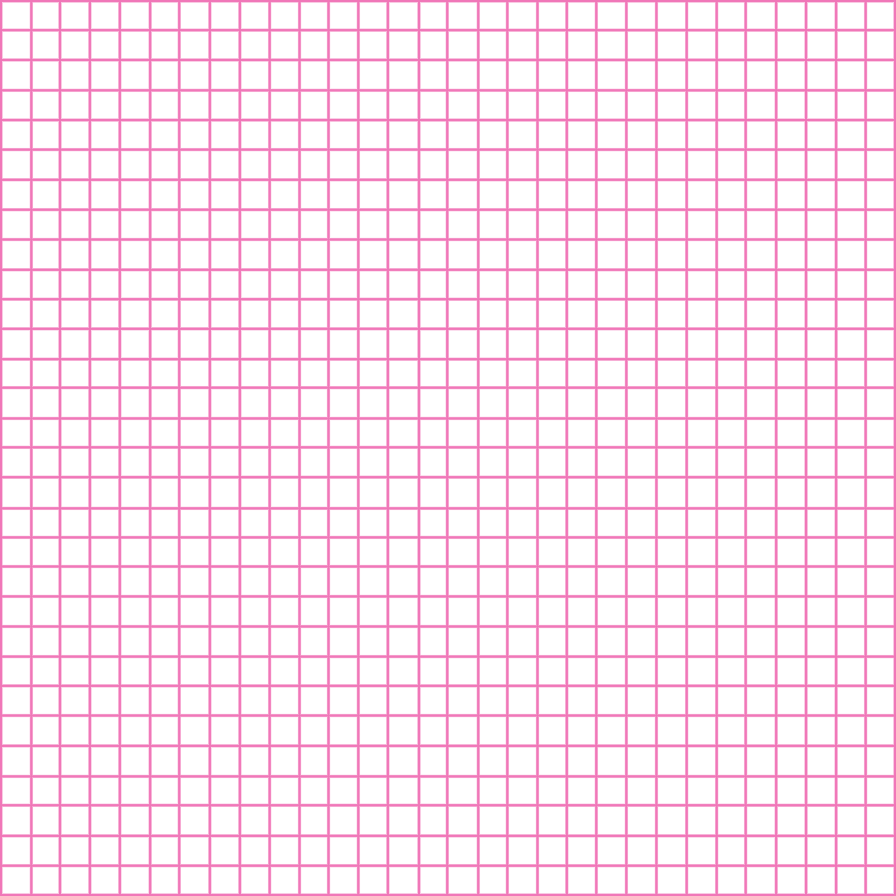
Reproduce this pattern procedurally as a Shadertoy shader.

```glsl
// Pink square grid on white: 30 by 30 cells, with rules along all four edges.
// Each pixel measures its distance to the nearest column rule and row rule;
// a hash shifts every rule slightly so that the spacing is not quite even.

#define CELLS 30.0
#define MARGIN 0.0011                    // canvas edge to centre of outer rule
#define LINE_WIDTH 0.0031
#define SOFTNESS 0.0010                  // half width of the blurred edge
#define JITTER 0.0009                    // largest shift of an inner rule
#define PAPER_COLOR vec3(1.0)
#define LINE_COLOR vec3(0.942, 0.465, 0.722)

// Integer hash, returning 0 to 1
float hash(uint n) {
    n = n * 747796405u + 2891336453u;
    n = ((n >> ((n >> 28) + 4u)) ^ n) * 277803737u;
    n = (n >> 22) ^ n;
    return float(n >> 8) / 16777216.0;
}

// Coverage of the parallel rules along one axis
float ruleCoverage(float position, uint seed, float pixel) {
    float pitch = (1.0 - 2.0 * MARGIN) / CELLS;
    float index = clamp(round((position - MARGIN) / pitch), 0.0, CELLS);

    // The outer rules stay fixed
    float inner = step(0.5, index) * step(index, CELLS - 0.5);
    float shift = inner * JITTER * (2.0 * hash(uint(index) + seed) - 1.0);

    float dist = abs(position - MARGIN - index * pitch - shift);
    float soft = max(SOFTNESS, 0.7 * pixel);
    return 1.0 - smoothstep(-soft, soft, dist - 0.5 * LINE_WIDTH);
}

void mainImage(out vec4 fragColor, in vec2 fragCoord) {
    vec2 uv = fragCoord / iResolution.xy;
    vec2 pixel = 1.0 / iResolution.xy;

    float columns = ruleCoverage(uv.x, 17u, pixel.x);
    float rows = ruleCoverage(uv.y, 211u, pixel.y);
    float ink = max(columns, rows);

    fragColor = vec4(mix(PAPER_COLOR, LINE_COLOR, ink), 1.0);
}
```
